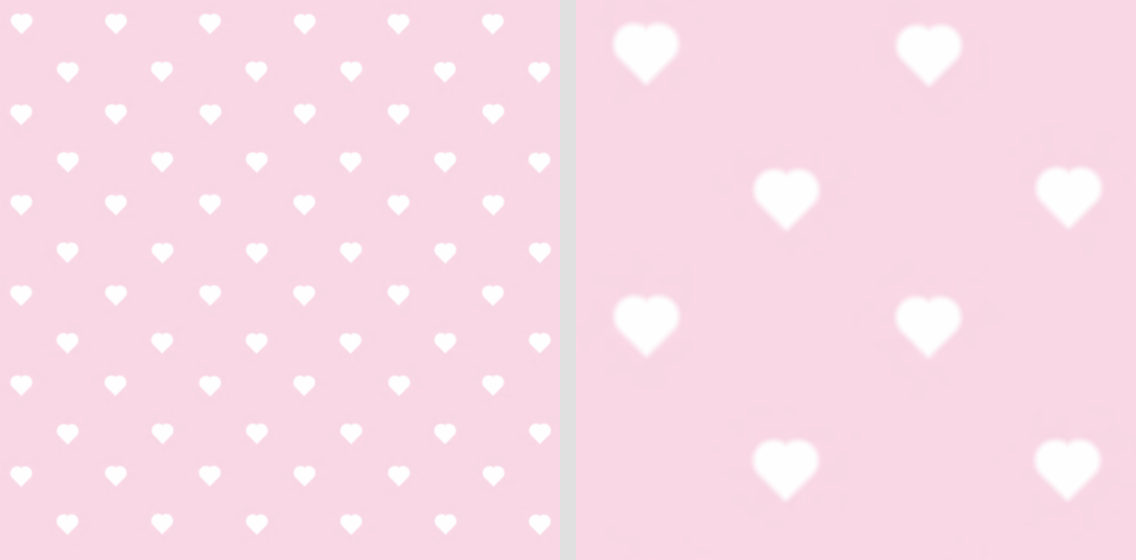
Left, the full canvas; right, a detail of the centre.
Write a Shadertoy shader that draws this pattern.

```glsl
const vec3 PINK = vec3(0.975, 0.843, 0.896);
const vec3 WHITE = vec3(0.995);
const vec2 PITCH = vec2(0.1685, 0.1615);
const float LAST_CELL = 5.0;

float hash(vec2 p) {
    vec3 q = fract(p.xyx * vec3(0.1031, 0.1030, 0.0973));
    q += dot(q, q.yzx + 33.33);
    return fract((q.x + q.y) * q.z);
}

float valueNoise(vec2 p) {
    vec2 cell = floor(p), f = fract(p);
    f = f * f * (3.0 - 2.0 * f);
    float low = mix(hash(cell), hash(cell + vec2(1.0, 0.0)), f.x);
    float high = mix(hash(cell + vec2(0.0, 1.0)), hash(cell + 1.0), f.x);
    return mix(low, high, f.y);
}

// Unit heart with its tip at the origin
float unitHeart(vec2 p) {
    p.x = abs(p.x);
    if (p.x + p.y > 1.0) return length(p - vec2(0.25, 0.75)) - sqrt(2.0) / 4.0;
    vec2 toNotch = p - vec2(0.0, 1.0);
    vec2 toSide = p - 0.5 * max(p.x + p.y, 0.0);
    return sqrt(min(dot(toNotch, toNotch), dot(toSide, toSide))) * sign(p.x - p.y);
}

// Centred heart with softened corners
float roundedHeart(vec2 p, float size, float rounding) {
    return unitHeart(p / size + vec2(0.0, 0.55)) * size - rounding;
}

// Distance to the nearest heart of a finite grid starting at the given point
float heartGrid(vec2 uv, vec2 start, float seed) {
    vec2 cell = clamp(round((uv - start) / PITCH), 0.0, LAST_CELL);
    vec2 jitter = vec2(hash(cell + seed), hash(cell + seed + 17.0)) - 0.5;
    vec2 local = uv - start - cell * PITCH - jitter * 0.0015;
    return roundedHeart(local, 0.0288, 0.002);
}

void mainImage(out vec4 fragColor, in vec2 fragCoord) {
    vec2 uv = fragCoord / iResolution.xy;

    // Two interleaved grids form the staggered rows
    float d = min(heartGrid(uv, vec2(0.0382, 0.1497), 3.0),
                  heartGrid(uv, vec2(0.1211, 0.0638), 41.0));

    // Faint mottling close to the hearts
    float halo = exp(-max(d, 0.0) * 90.0);
    vec3 ground = PINK + (valueNoise(uv * 130.0) - 0.5) * 0.014 * halo;

    float softness = max(0.0028, 0.75 / iResolution.y);
    float cover = 1.0 - smoothstep(-softness, softness, d);
    fragColor = vec4(mix(ground, WHITE, cover), 1.0);
}
```
